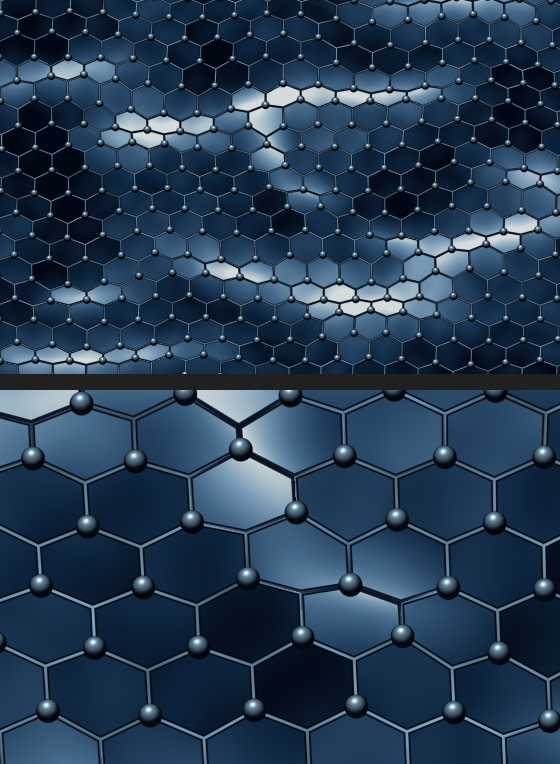
Top, the full canvas; bottom, a detail of the centre.
Reproduce this pattern procedurally as a Shadertoy shader.

```glsl
// Rippling hexagonal lattice of steel rods and balls over glossy blue faces.

const vec2 PITCH = vec2(0.090, 0.057);  // column and row spacing, in canvas heights
const float ROD_RADIUS = 0.0029;
const float BALL_RADIUS = 0.0106;
const vec3 NAVY = vec3(0.008, 0.025, 0.060);
const vec3 STEEL = vec3(0.46, 0.60, 0.70);

float hash(vec2 p) {
    return fract(sin(dot(p, vec2(127.1, 311.7))) * 43758.5);
}

vec2 gradientAt(vec2 cell) {
    float angle = 6.2832 * hash(cell);
    return vec2(cos(angle), sin(angle));
}

float gradientNoise(vec2 p) {
    vec2 i = floor(p), f = p - i;
    vec2 u = f * f * f * (f * (f * 6.0 - 15.0) + 10.0);
    vec2 e = vec2(1.0, 0.0);
    float low = mix(dot(gradientAt(i), f), dot(gradientAt(i + e), f - e), u.x);
    float high = mix(dot(gradientAt(i + e.yx), f - e.yx), dot(gradientAt(i + 1.0), f - 1.0), u.x);
    return mix(low, high, u.y);
}

// x: vertical pull towards the crease, y: light it catches
vec2 crease(vec2 p, vec2 centre, vec2 radius, float slope) {
    vec2 q = p - centre;
    q.y -= slope * q.x;
    vec2 r = q / radius;
    float g = exp(-dot(r, r));
    return vec2(-q.y * g, g);
}

vec2 creases(vec2 p) {
    // upper ridge
    vec2 sum = crease(p, vec2(0.42, 0.655), vec2(0.19, 0.075), 0.05);
    sum += crease(p, vec2(0.72, 0.73), vec2(0.14, 0.045), 0.14);
    sum += crease(p, vec2(1.03, 0.755), vec2(0.17, 0.055), 0.02);
    // lower ridge and its rising arm
    sum += crease(p, vec2(0.61, 0.28), vec2(0.14, 0.050), -0.12);
    sum += crease(p, vec2(0.99, 0.19), vec2(0.27, 0.085), -0.05);
    sum += crease(p, vec2(1.31, 0.35), vec2(0.23, 0.055), 0.36);
    // border ripples
    sum += crease(p, vec2(0.25, 0.045), vec2(0.27, 0.055), 0.05);
    sum += crease(p, vec2(1.20, 0.995), vec2(0.22, 0.045), 0.0);
    sum += crease(p, vec2(0.14, 0.785), vec2(0.18, 0.050), 0.15);
    sum += crease(p, vec2(1.43, 0.525), vec2(0.11, 0.060), -0.08);
    // small glints
    sum += crease(p, vec2(0.20, 0.22), vec2(0.10, 0.045), 0.10);
    sum += crease(p, vec2(0.82, 0.48), vec2(0.07, 0.040), -0.20);
    sum += crease(p, vec2(1.07, 0.36), vec2(0.10, 0.040), -0.12);
    sum += crease(p, vec2(0.725, 0.62), vec2(0.045, 0.070), -0.70);
    return sum;
}

// Offset from flat sheet to canvas
vec2 foldOffset(vec2 p) {
    vec2 swell = vec2(0.028, 0.035) * vec2(gradientNoise(p * 2.2), gradientNoise(p * 2.8 + 7.0));
    return swell + vec2(0.0, 0.55 * creases(p).x);
}

vec2 hexCentre(vec2 id) {
    return PITCH * vec2(id.x + 0.5 * id.y, id.y);
}

vec2 hexCorner(vec2 centre, int k) {
    float angle = radians(60.0 * float(k) + 30.0);
    vec2 corner = centre + PITCH * vec2(0.57735, 0.66667) * vec2(cos(angle), sin(angle));
    return corner + foldOffset(corner);
}

float segmentDistance(vec2 p, vec2 a, vec2 b) {
    vec2 pa = p - a, ba = b - a;
    return length(pa - ba * clamp(dot(pa, ba) / dot(ba, ba), 0.0, 1.0));
}

vec3 faceColour(float tone) {
    float t = 5.0 * clamp(tone, 0.0, 1.0);
    vec3 c = mix(vec3(0.005, 0.025, 0.075), vec3(0.05, 0.14, 0.24), min(t, 1.0));
    c = mix(c, vec3(0.14, 0.26, 0.38), clamp(t - 1.0, 0.0, 1.0));
    c = mix(c, vec3(0.27, 0.41, 0.54), clamp(t - 2.0, 0.0, 1.0));
    c = mix(c, vec3(0.48, 0.61, 0.71), clamp(t - 3.0, 0.0, 1.0));
    return mix(c, vec3(0.83, 0.86, 0.86), clamp(t - 4.0, 0.0, 1.0));
}

float faceTone(vec2 p, vec2 id) {
    vec2 centre = hexCentre(id);
    float light = min(creases(mix(centre, p, 0.5)).y, 1.1);
    float patches = 0.42 * gradientNoise(centre * 4.0 + 3.0);
    float sheen = 0.16 * gradientNoise(p * 13.0 + 40.0 * hash(id));
    return 0.15 + patches + sheen + 0.14 * (hash(id + 9.0) - 0.5) + 0.88 * light;
}

vec3 ballColour(vec2 q) {
    vec3 n = vec3(q, sqrt(max(0.0, 1.0 - dot(q, q))));
    float lit = dot(n, normalize(vec3(-0.15, 0.5, 0.85)));
    vec3 c = mix(NAVY, STEEL * 0.75, smoothstep(0.35, 1.0, lit));
    return c + vec3(0.55, 0.6, 0.6) * pow(max(lit, 0.0), 28.0);
}

void mainImage(out vec4 fragColor, in vec2 fragCoord) {
    vec2 s = fragCoord / iResolution.y;
    float blur = 0.75 / iResolution.y;

    // Unfold the canvas point onto the flat sheet
    vec2 p = s;
    for (int n = 0; n < 7; n++) p = s - foldOffset(p);
    float row = p.y / PITCH.y;
    vec2 base = floor(vec2(p.x / PITCH.x - 0.5 * row, row) + 0.5);

    // Nearest rod and ball, and the face holding this point
    vec2 face = base, ball = vec2(9.0);
    float rod = 9.0;
    for (int j = -1; j <= 1; j++)
    for (int i = -1; i <= 1; i++) {
        vec2 id = base + vec2(i, j), centre = hexCentre(id);
        vec2 a = hexCorner(centre, 5);
        bool inside = true;
        for (int k = 0; k < 6; k++) {
            vec2 b = hexCorner(centre, k), ab = b - a, as = s - a;
            inside = inside && ab.x * as.y - ab.y * as.x >= 0.0;
            rod = min(rod, segmentDistance(s, a, b));
            if (k % 2 == 1 && length(s - b) < length(ball)) ball = s - b;
            a = b;
        }
        if (inside) face = id;
    }

    // Faces, dark-edged rods with a lit core, then balls
    float tone = faceTone(p, face);
    vec3 colour = faceColour(tone);
    colour = mix(colour, NAVY, 0.9 * smoothstep(blur, -blur, rod - ROD_RADIUS));
    vec3 core = mix(STEEL, NAVY * 3.0, smoothstep(0.3, 0.9, tone));
    core *= 0.85 + 0.5 * gradientNoise(s * 12.0);
    colour = mix(colour, core, smoothstep(blur, -blur, rod - 0.45 * ROD_RADIUS));
    float cover = smoothstep(blur, -blur, length(ball) - BALL_RADIUS);
    fragColor = vec4(mix(colour, ballColour(ball / BALL_RADIUS), cover), 1.0);
}
```
